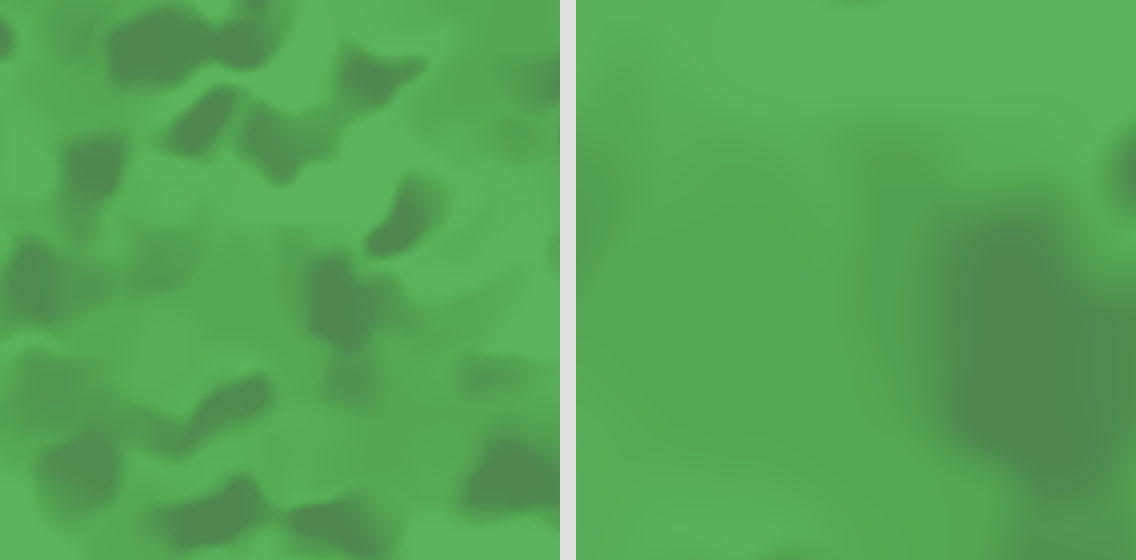
Left, the full canvas; right, a detail of the centre.
Reproduce this texture procedurally as a three.js fragment shader.

```glsl
#define CELLS 5.0
#define BLOB_LENGTH 0.72
#define BLOB_WIDTH 0.43
#define MAIN_ANGLE 0.55
#define ANGLE_SPREAD 1.5
#define WARP 0.3
#define HAZE 0.3
#define LIGHT_GREEN vec3(0.353, 0.706, 0.365)
#define MID_GREEN vec3(0.325, 0.645, 0.322)
#define DARK_GREEN vec3(0.308, 0.530, 0.308)

varying vec2 vUv;

float hash(vec2 p) {
  return fract(sin(dot(p, vec2(127.1, 311.7))) * 43758.5453);
}

float valueNoise(vec2 p) {
  vec2 cell = floor(p);
  vec2 f = fract(p);
  vec2 u = f * f * f * (f * (f * 6.0 - 15.0) + 10.0);
  float low = mix(hash(cell), hash(cell + vec2(1.0, 0.0)), u.x);
  float high = mix(hash(cell + vec2(0.0, 1.0)), hash(cell + vec2(1.0, 1.0)), u.x);
  return mix(low, high, u.y);
}

float softNoise(vec2 p) {
  return 0.7 * valueNoise(p) + 0.3 * valueNoise(p * 2.1 + 17.3);
}

// One soft blob: a dark round head and a fading, narrowing tail
float blob(vec2 offset, vec2 id) {
  float angle = MAIN_ANGLE + (hash(id + 31.7) - 0.5) * ANGLE_SPREAD;
  float c = cos(angle);
  float s = sin(angle);
  vec2 p = vec2(c * offset.x + s * offset.y, c * offset.y - s * offset.x);
  p.x *= hash(id + 47.1) < 0.6 ? 1.0 : -1.0;

  float size = mix(0.65, 1.05, hash(id + 53.9));
  vec2 radii = size * vec2(BLOB_LENGTH, BLOB_WIDTH);
  float along = p.x / radii.x;
  radii.y *= mix(0.7, 1.0, smoothstep(-1.0, 0.2, along));

  float body = 1.0 - smoothstep(0.42, 1.12, length(p / radii));
  float tail = mix(0.4, 1.0, smoothstep(-0.9, 0.2, along));
  float strength = mix(0.25, 0.95, smoothstep(0.05, 0.6, hash(id + 71.3)));
  return body * tail * strength;
}

// Joins the blobs of the neighbouring cells without seams
float blobField(vec2 p) {
  vec2 cell = floor(p);
  float clear = 1.0;
  for (int y = -1; y <= 1; y++) {
    for (int x = -1; x <= 1; x++) {
      vec2 id = cell + vec2(float(x), float(y));
      vec2 jitter = vec2(hash(id + 3.1), hash(id + 11.9));
      vec2 center = id + mix(vec2(0.15), vec2(0.85), jitter);
      clear *= 1.0 - blob(p - center, id);
    }
  }
  return 1.0 - clear;
}

void main() {
  // Bend the plane so that the outlines become irregular
  vec2 p = vUv * CELLS;
  vec2 bend = vec2(softNoise(p * 1.5 + 5.2), softNoise(p * 1.5 + 41.8)) - 0.5;
  p += 2.0 * WARP * bend;

  // Blobs over a faint uneven haze
  float haze = HAZE * smoothstep(0.25, 0.8, softNoise(p * 0.9 + 80.0));
  float shade = 1.0 - (1.0 - blobField(p)) * (1.0 - haze);

  vec3 color = mix(LIGHT_GREEN, MID_GREEN, smoothstep(0.0, 0.4, shade));
  color = mix(color, DARK_GREEN, smoothstep(0.25, 0.95, shade));
  gl_FragColor = vec4(color, 1.0);
}
```
